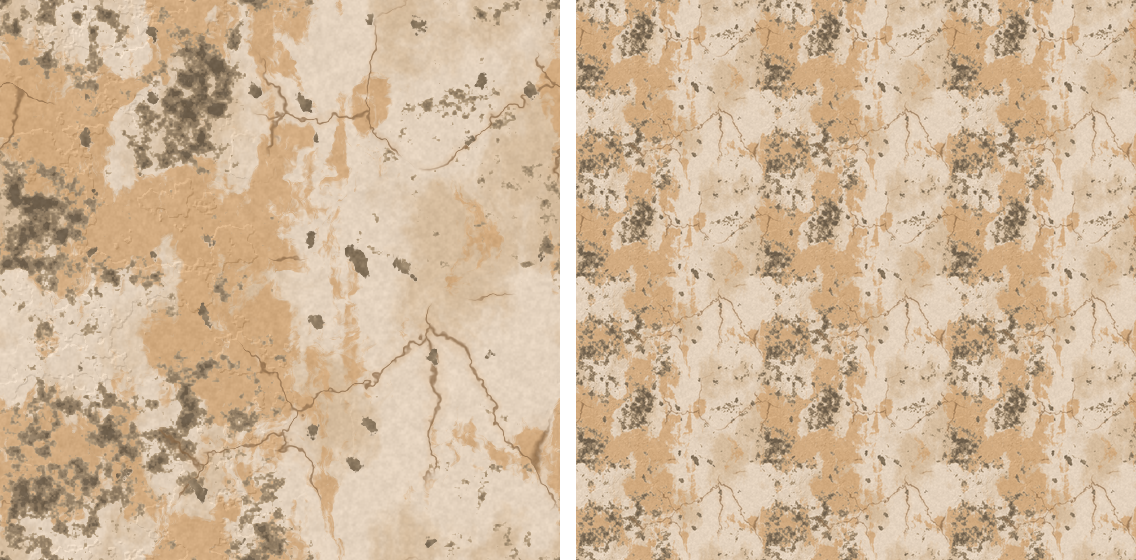
Left: one tile. Right: repeated 3 by 3.
Give the GLSL for this texture, as a Shadertoy shader.

```glsl
const vec3 CREAM = vec3(0.895, 0.825, 0.745);
const vec3 TAN = vec3(0.84, 0.74, 0.62);
const vec3 OCHRE = vec3(0.82, 0.655, 0.475);
const vec3 KHAKI = vec3(0.70, 0.61, 0.49);
const vec3 UMBER = vec3(0.57, 0.49, 0.39);
const vec3 SOOT = vec3(0.42, 0.36, 0.285);
const vec3 CRACK_COLOR = vec3(0.53, 0.40, 0.27);

const float BAND_CENTER = 0.27;      // weathered vertical band
const float BAND_SWAY = 0.05;
const vec2 BAND_EDGE = vec2(0.21, 0.33);
const vec2 STAIN_PERIOD = vec2(6.0, 5.0);
const float STAIN_ROUGHNESS = 0.9;
const float CRACK_CELLS = 4.0;
const float CRACK_WIDTH = 0.0011;
const float CHIP_CELLS = 10.0;
const float CHIP_CHANCE = 0.24;
const float RELIEF = 0.10;
const float TAU = 6.2831853;

float hash(vec2 p) {
    return fract(sin(dot(p, vec2(12.9898, 78.233))) * 43758.5453);
}

vec2 hash2(vec2 p) {
    return vec2(hash(p), hash(p + 37.3));
}

// Value noise on a lattice that wraps after a whole period
float noise(vec2 p, vec2 period, float seed) {
    vec2 i = floor(p), f = fract(p);
    f = f * f * f * (f * (f * 6.0 - 15.0) + 10.0);
    vec2 a = mod(i, period) + seed, b = mod(i + 1.0, period) + seed;
    return mix(mix(hash(a), hash(vec2(b.x, a.y)), f.x),
               mix(hash(vec2(a.x, b.y)), hash(b), f.x), f.y);
}

float fbm(vec2 uv, vec2 period, int octaves, float gain, float seed) {
    float sum = 0.0, total = 0.0, amp = 1.0;
    for (int i = 0; i < octaves; i++) {
        sum += amp * noise(uv * period, period, seed);
        total += amp;
        amp *= gain;
        period *= 2.0;
        seed += 5.17;
    }
    return sum / total;
}

// Distance to the borders of wrapped cells, in canvas units
float crackDistance(vec2 uv) {
    vec2 p = uv * CRACK_CELLS, cell = floor(p);
    float nearest = 9.0, second = 9.0;
    for (int y = -1; y <= 1; y++)
    for (int x = -1; x <= 1; x++) {
        vec2 c = cell + vec2(x, y);
        float d = length(c + hash2(mod(c, CRACK_CELLS) + 3.7) - p);
        second = min(second, max(nearest, d));
        nearest = min(nearest, d);
    }
    return 0.5 * (second - nearest) / CRACK_CELLS;
}

// Signed distance to scattered small holes, in canvas units
float chipDistance(vec2 uv) {
    vec2 p = uv * CHIP_CELLS, cell = floor(p);
    float dist = 1.0;
    for (int y = -1; y <= 1; y++)
    for (int x = -1; x <= 1; x++) {
        vec2 c = cell + vec2(x, y), id = mod(c, CHIP_CELLS) + 11.9;
        if (hash(id + 7.1) > CHIP_CHANCE) continue;
        float size = hash(id + 19.4);
        vec2 q = p - c - 0.2 - 0.6 * hash2(id);
        q.x += q.y * (size - 0.5);
        float radius = 0.03 + 0.12 * size * size;
        dist = min(dist, length(q * vec2(1.0, 0.75)) - radius);
    }
    return dist / CHIP_CELLS;
}

// Flaked paint layers plus fine plaster roughness
float surfaceHeight(vec2 uv, float weather) {
    float flake = fbm(uv, vec2(14.0), 5, 0.6, 61.0);
    float rough = fbm(uv, vec2(70.0, 50.0), 3, 0.7, 83.0);
    return weather * smoothstep(0.54, 0.58, flake) + 0.55 * rough;
}

void mainImage(out vec4 fragColor, in vec2 fragCoord) {
    vec2 uv = fragCoord / iResolution.xy;
    float pixel = 1.0 / iResolution.y;
    vec2 wobble = vec2(fbm(uv, vec2(9.0), 5, 0.6, 1.0), fbm(uv, vec2(9.0), 5, 0.6, 21.0)) - 0.5;
    vec2 warped = uv + 0.12 * wobble;
    float grain = fbm(uv, vec2(36.0), 4, 0.72, 31.0);

    // Weathered band against clean plaster
    float center = BAND_CENTER + BAND_SWAY * sin(TAU * uv.y);
    float band = abs(fract(uv.x - center + 0.5) - 0.5);
    band += 0.3 * (fbm(warped, vec2(4.0), 4, 0.5, 41.0) - 0.5);
    float weather = 1.0 - smoothstep(BAND_EDGE.x, BAND_EDGE.y, band);

    // Plaster tone and vertical washes
    float tone = fbm(warped, vec2(5.0, 4.0), 6, 0.6, 51.0);
    float streak = fbm(uv + 0.02 * wobble, vec2(48.0, 5.0), 3, 0.6, 71.0);
    vec3 color = mix(CREAM, TAN, smoothstep(0.42, 0.68, tone + 0.08 * weather + 0.12 * (streak - 0.5)));

    // Ochre paint with ragged edges
    float ochre = fbm(warped, vec2(6.0, 5.0), 7, 0.68, 91.0);
    ochre += 0.22 * (streak - 0.5) - 0.12 * (1.0 - weather);
    color = mix(color, OCHRE, 0.88 * smoothstep(0.49, 0.59, ochre));

    // Relief lit from the upper left
    vec2 lightStep = vec2(-0.0018, 0.0022);
    float slope = surfaceHeight(uv, weather) - surfaceHeight(uv + lightStep, weather);
    color += RELIEF * clamp(slope, -0.8, 0.6) * mix(0.6, 1.0, weather);

    // Speckled mould, darkest in the cores
    float stain = fbm(warped, STAIN_PERIOD, 4, 0.5, 101.0);
    stain += STAIN_ROUGHNESS * (grain - 0.5) - 0.3 * (1.0 - weather);
    color = mix(color, KHAKI, smoothstep(0.51, 0.58, stain));
    color = mix(color, UMBER, smoothstep(0.56, 0.65, stain));
    color = mix(color, SOOT, smoothstep(0.66, 0.78, stain));

    // Broken hairline cracks
    float crack = crackDistance(uv + 0.10 * wobble);
    float gate = smoothstep(0.47, 0.58, fbm(uv, vec2(5.0), 3, 0.5, 111.0));
    float width = CRACK_WIDTH * (0.4 + 1.2 * grain);
    float line = 1.0 - smoothstep(width - 0.5 * pixel, width + pixel, crack);
    color = mix(color, OCHRE, 0.25 * gate * (1.0 - smoothstep(0.0, 0.012, crack)));
    color = mix(color, CRACK_COLOR, 0.7 * gate * line);

    // Chipped holes with a pale lower rim
    float ragged = 0.035 * (grain - 0.5);
    float chip = chipDistance(uv + 0.02 * wobble) + ragged;
    float rim = chipDistance(uv + 0.02 * wobble + vec2(-0.001, 0.003)) + ragged;
    color = mix(color, CREAM, 0.6 * (1.0 - smoothstep(-pixel, pixel, rim)));
    color = mix(color, mix(SOOT, KHAKI, grain), 1.0 - smoothstep(-pixel, pixel, chip));

    // Fine mineral grain
    color += 0.07 * (fbm(uv, vec2(128.0), 2, 0.8, 121.0) - 0.5) + 0.05 * (grain - 0.5);
    fragColor = vec4(clamp(color, 0.0, 1.0), 1.0);
}
```
